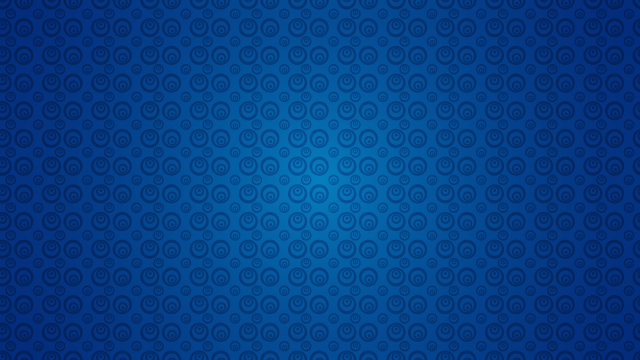
Write a Shadertoy shader that draws this pattern.

```glsl
// Dark eye-like ring motifs, two large and two small per cell, over a blue
// radial glow. Cells wrap a whole number of times and the glow flattens out
// at the borders, so the canvas tiles in both directions.

const float REPEATS = 13.0;      // cells across and down
const float LARGE = 0.345;       // motif radii, in cell heights
const float SMALL = 0.19;

// Offset to the nearest copy of a centre on a lattice of the given cell size.
vec2 nearestCopy(vec2 p, vec2 centre, vec2 cell) {
    vec2 d = p - centre;
    return d - cell * floor(d / cell + 0.5);
}

// Antialiased coverage of a disc.
float disc(vec2 p, float radius, float pixel) {
    return clamp(0.5 - (length(p) - radius) / pixel, 0.0, 1.0);
}

// Nested rings and a pupil, each pushed further along the gaze direction.
float eye(vec2 p, float radius, vec2 gaze, float pixel) {
    vec2 q = p / radius;
    float px = pixel / radius;
    float outerRing = disc(q, 1.0, px) - disc(q - 0.06 * gaze, 0.74, px);
    float innerRing = disc(q - 0.26 * gaze, 0.50, px) - disc(q - 0.29 * gaze, 0.33, px);
    float pupil = disc(q - 0.35 * gaze, 0.15, px);
    return outerRing + innerRing + pupil;
}

// Ink coverage of the four motifs in a cell.
float eyePattern(vec2 p, vec2 cell, float pixel) {
    vec2 up = vec2(0.08, 1.0);
    vec2 down = vec2(0.24, -0.96);
    float ink = eye(nearestCopy(p, vec2(-0.81, 0.5), cell), LARGE, up, pixel);
    ink += eye(nearestCopy(p, vec2(-0.03, 0.5), cell), LARGE, down, pixel);
    ink += eye(nearestCopy(p, vec2(-0.50, 0.0), cell), SMALL, up, pixel);
    ink += eye(nearestCopy(p, vec2(0.49, 0.0), cell), SMALL, down, pixel);
    return clamp(ink, 0.0, 1.0);
}

// Central glow; s runs from -1 to 1 and its slope vanishes at the borders.
float glow(vec2 s, float aspect) {
    vec2 s2 = s * s;
    vec2 eased = s * (1.0 - s2 * s2 * s2 / 7.0);
    return exp(-1.08 * length(eased * vec2(1.0, 1.0 / aspect)));
}

void mainImage(out vec4 fragColor, in vec2 fragCoord) {
    float aspect = iResolution.x / iResolution.y;
    vec2 s = 2.0 * fragCoord / iResolution.xy - 1.0;
    vec2 p = 0.5 * REPEATS * s * vec2(aspect, 1.0);
    float pixel = REPEATS / iResolution.y;

    float light = glow(s, aspect);
    vec3 ground = mix(vec3(0.01, 0.0, 0.345), vec3(0.02, 0.50, 0.745), light);
    vec3 inkColor = mix(vec3(0.01, 0.0, 0.19), vec3(0.02, 0.35, 0.63), light);

    float ink = eyePattern(p, vec2(aspect, 1.0), pixel);
    fragColor = vec4(mix(ground, inkColor, ink), 1.0);
}
```
